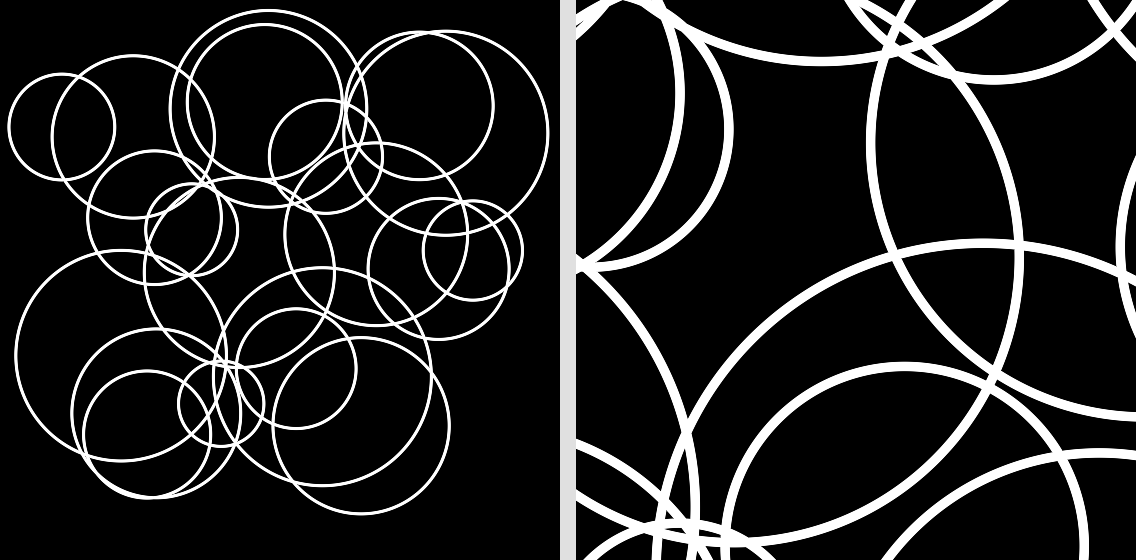
Left, the full canvas; right, a detail of the centre.
Reproduce this pattern procedurally as a WebGL 2 fragment shader.

```glsl
#version 300 es
precision highp float;
// Scattered thin white rings of mixed sizes, overlapping on black.
// A low-discrepancy sequence with hashed jitter sets each ring's centre and
// radius; the distance to each outline gives the smoothed stroke.

uniform vec2 u_resolution;
out vec4 fragColor;

const int RING_COUNT = 20;
const float MIN_RADIUS = 0.070;
const float MAX_RADIUS = 0.195;
const float LINE_WIDTH = 0.0057;
const float MARGIN = 0.006;      // gap kept between rings and canvas border
const float JITTER = 0.16;       // irregularity of the centres
const vec3 SEQUENCE_STEP = vec3(0.81917, 0.67104, 0.54970);
const vec3 BACKGROUND = vec3(0.0);
const vec3 LINE_COLOR = vec3(1.0);

// Two pseudo-random values in 0..1 from one number.
vec2 hash2(float n) {
    vec3 p = fract(n * vec3(0.1031, 0.1030, 0.0973));
    p += dot(p, p.yzx + 33.33);
    return fract((p.xx + p.yz) * p.zy);
}

// Centre (xy) and radius (z) of a ring lying wholly inside the canvas.
vec3 ringAt(int index) {
    float n = float(index) + 1.0;
    vec3 spread = fract(0.5 + n * SEQUENCE_STEP);
    vec2 place = fract(spread.xy + JITTER * (hash2(n) - 0.5));
    float radius = mix(MIN_RADIUS, MAX_RADIUS, spread.z);
    float inset = radius + MARGIN;
    return vec3(mix(vec2(inset), vec2(1.0 - inset), place), radius);
}

float ringDistance(vec2 p, vec3 ring) {
    return abs(length(p - ring.xy) - ring.z);
}

void main() {
    vec2 uv = gl_FragCoord.xy / u_resolution;
    float pixel = 1.0 / min(u_resolution.x, u_resolution.y);

    // Nearest outline among all rings
    float nearest = 1.0;
    for (int i = 0; i < RING_COUNT; i++) {
        nearest = min(nearest, ringDistance(uv, ringAt(i)));
    }

    // One-pixel smoothed stroke
    float edge = nearest - 0.5 * LINE_WIDTH;
    float stroke = 1.0 - smoothstep(-0.5 * pixel, 0.5 * pixel, edge);
    fragColor = vec4(mix(BACKGROUND, LINE_COLOR, stroke), 1.0);
}
```
